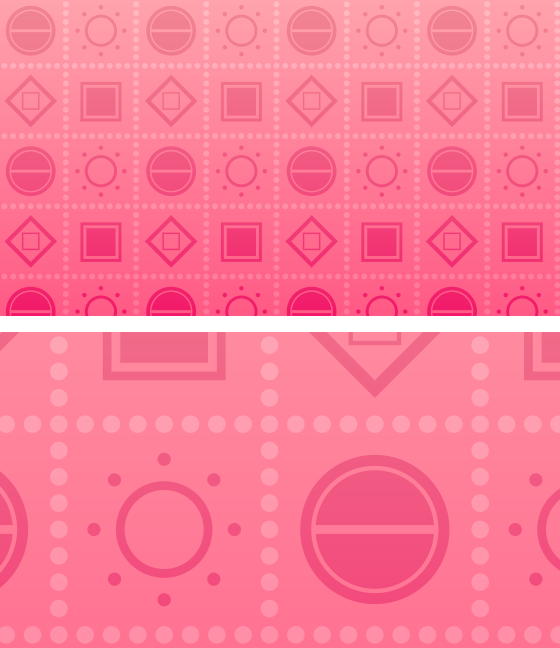
Top, the full canvas; bottom, a detail of the centre.
This pattern is drawn by a Shadertoy shader. Its source:

```glsl
// Four geometric badges alternate on a square grid with dotted dividers.
// Signed distances draw each badge; vertical gradients tint background,
// badges and dots. One canvas height is HEIGHT design units.

#define HEIGHT 432.0
#define CELL 96.0
#define MARGIN 6.0
#define DOT_PITCH 12.0
#define DOT_RADIUS 4.0
#define SKY_TOP vec3(1.0, 0.64, 0.675)
#define SKY_BOTTOM vec3(1.0, 0.35, 0.52)
#define INK_TOP vec3(0.945, 0.52, 0.575)
#define INK_BOTTOM vec3(0.95, 0.09, 0.41)
#define INK_CURVE 1.3
#define DOT_ALPHA vec2(0.26, 0.16)

float box(vec2 p, vec2 halfSize) {
    vec2 d = abs(p) - halfSize;
    return length(max(d, 0.0)) + min(max(d.x, d.y), 0.0);
}

// Band of the given width lying just inside a shape's edge
float innerBand(float d, float width) {
    return abs(d + 0.5 * width) - 0.5 * width;
}

// Disc with a thin ring and a horizontal bar cut out
float splitDisc(vec2 p) {
    float r = length(p);
    float ring = abs(r - 28.0) - 1.0;
    float bar = max(abs(p.y) - 2.0, r - 28.0);
    return max(r - 34.0, -min(ring, bar));
}

// Ring surrounded by eight small dots, folded into one sector
float dottedSun(vec2 p) {
    float r = length(p);
    float sector = radians(45.0);
    float a = atan(p.y, p.x + 1e-5);
    a -= sector * round(a / sector);
    float ray = length(r * vec2(cos(a), sin(a)) - vec2(32.0, 0.0)) - 3.0;
    return min(innerBand(r - 22.0, 4.0), ray);
}

// Thick diamond frame around a thin square outline
float framedDiamond(vec2 p) {
    float diamond = (abs(p.x) + abs(p.y) - 36.0) * sqrt(0.5);
    float square = box(p, vec2(12.0));
    return min(innerBand(diamond, 8.0 * sqrt(0.5)), innerBand(square, 2.0));
}

// Solid square inside a square frame
float framedSquare(vec2 p) {
    p.y -= 1.0;
    float frame = innerBand(box(p, vec2(28.0, 27.0)), 4.0);
    return min(frame, box(p, vec2(20.0, 19.0)));
}

float badge(vec2 p, vec2 id) {
    bool oddColumn = mod(id.x, 2.0) > 0.5;
    bool oddRow = mod(id.y, 2.0) > 0.5;
    if (oddRow) return oddColumn ? framedSquare(p) : framedDiamond(p);
    return oddColumn ? dottedSun(p) : splitDisc(p);
}

// Dots on the cell border, corners included
float dividerDots(vec2 p) {
    vec2 slot = round(p / DOT_PITCH);
    float ringIndex = max(abs(slot.x), abs(slot.y));
    float onBorder = step(0.5 * CELL / DOT_PITCH - 0.5, ringIndex);
    float d = length(p - DOT_PITCH * slot) - DOT_RADIUS;
    return mix(DOT_PITCH, d, onBorder);
}

float coverage(float d, float pixel) {
    return clamp(0.5 - d / pixel, 0.0, 1.0);
}

void mainImage(out vec4 fragColor, in vec2 fragCoord) {
    // Design units measured from the top left
    float pixel = HEIGHT / iResolution.y;
    vec2 p = vec2(fragCoord.x, iResolution.y - fragCoord.y) * pixel;
    float t = p.y / HEIGHT;

    vec2 id = floor((p + MARGIN) / CELL);
    vec2 q = p + MARGIN - (id + 0.5) * CELL;

    // Background, dividers, badges
    vec3 color = mix(SKY_TOP, SKY_BOTTOM, t);
    float dotAlpha = mix(DOT_ALPHA.x, DOT_ALPHA.y, t);
    color = mix(color, vec3(1.0), dotAlpha * coverage(dividerDots(q), pixel));
    vec3 ink = mix(INK_TOP, INK_BOTTOM, pow(t, INK_CURVE));
    color = mix(color, ink, coverage(badge(q, id), pixel));

    fragColor = vec4(color, 1.0);
}
```
